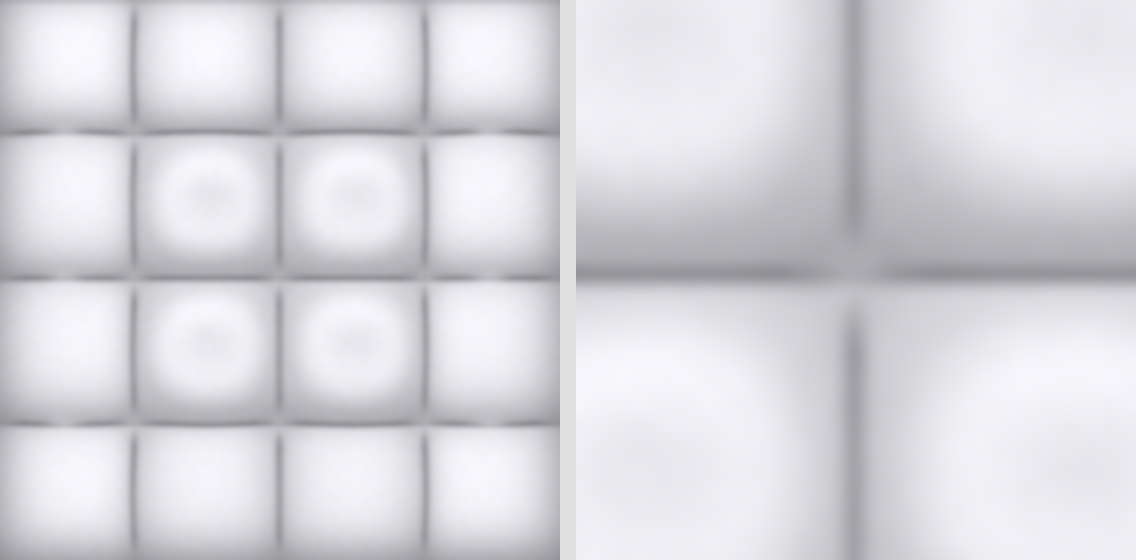
Left, the full canvas; right, a detail of the centre.
This pattern is drawn by a three.js fragment shader. Its source:

```glsl
varying vec2 vUv;

const float PI = 3.14159265;

float hash(vec2 p) {
  return fract(sin(dot(p, vec2(127.1, 311.7))) * 43758.5453);
}

float valueNoise(vec2 p) {
  vec2 i = floor(p);
  vec2 f = fract(p);
  f = f * f * (3.0 - 2.0 * f);
  float low = mix(hash(i), hash(i + vec2(1.0, 0.0)), f.x);
  float high = mix(hash(i + vec2(0.0, 1.0)), hash(i + vec2(1.0, 1.0)), f.x);
  return mix(low, high, f.y);
}

float bell(float d, float width) {
  return exp(-d * d / (width * width));
}

float falloff(float d, float width) {
  return exp(-pow(max(d, 0.0) / width, 1.15));
}

// Signed seam coordinate: seams at -1, 0, 1 and borders at -2, 2
vec2 seamSpace(vec2 uv, vec2 center, float pitch) {
  vec2 s = (uv - center) / pitch;
  vec2 border = mix(center, 1.0 - center, step(0.0, s)) / pitch;
  vec2 outer = sign(s) * (1.0 + (abs(s) - 1.0) / (border - 1.0));
  return mix(s, outer, step(1.0, abs(s)));
}

// Seams bulge outwards between crossings
vec2 bulge(vec2 s, float amount) {
  vec2 wave = sin(PI * s.yx);
  vec2 inside = smoothstep(2.0, 1.0, abs(s));
  return s - amount * s * wave * wave * inside;
}

// Shadow along one upright edge: wide at a border, tight beside a side column
float sideShade(float d, float isBorder, float isMiddle) {
  float width = mix(mix(0.1, 0.16, isMiddle), 0.17, isBorder);
  return mix(0.24, 0.34, isBorder) * falloff(d, width);
}

// Darkening above the lower edge, and a thin rim under the upper one
float levelShade(float d, float isTopBorder) {
  float top = 1.0 - d;
  float rim = mix(0.3, 0.1, isTopBorder) * bell(top, 0.032);
  return 0.45 * falloff(d, 0.16) + 0.15 * falloff(top, 0.1) + rim;
}

// Soft hollow surrounded by a bright ring
float dimple(vec2 f) {
  float r = length((f - vec2(0.52, 0.53)) * vec2(0.92, 1.0));
  float ring = 0.02 * bell(r - 0.25, 0.09);
  float hollow = 0.055 * bell(length((f - vec2(0.52, 0.57)) * vec2(0.8, 1.0)), 0.15);
  return ring - hollow - 0.05 * smoothstep(0.28, 0.5, r);
}

void main() {
  vec2 s = bulge(seamSpace(vUv, vec2(0.499, 0.504), 0.259), 0.011);
  vec2 cell = clamp(floor(s), -2.0, 1.0);
  vec2 f = s - cell;
  vec2 seam = floor(s + 0.5);
  vec2 dist = abs(s - seam);
  vec2 isInner = step(abs(seam), vec2(1.5));
  vec2 isMiddle = step(abs(cell + 0.5), vec2(1.0));
  vec2 isLow = step(cell, vec2(-1.5));
  vec2 isHigh = step(vec2(0.5), cell);

  // Cushion body
  float shade = sideShade(f.x, isLow.x, isMiddle.x);
  shade += sideShade(1.0 - f.x, isHigh.x, isMiddle.x);
  shade += levelShade(f.y, isHigh.y);
  float crown = 16.0 * f.x * (1.0 - f.x) * f.y * (1.0 - f.y);
  float tone = 0.975 - 0.5 * (1.0 - exp(-shade / 0.5));
  tone += isMiddle.x * isMiddle.y * dimple(f) * smoothstep(0.0, 0.4, crown);
  tone += (0.015 * isHigh.y + 0.01 * (hash(cell + 7.0) - 0.5)) * crown;
  tone += 0.01 * (valueNoise(vUv * 75.0) - 0.5);

  // Creases fade near crossings and at the tucks of the side columns
  float tuck = (1.0 - isMiddle.x) * bell(f.x - 0.48, 0.13);
  float upright = bell(dist.x, 0.034) * smoothstep(0.02, 0.2, dist.y);
  float level = bell(dist.y, 0.026) * smoothstep(0.0, 0.22, dist.x);
  tone -= 0.17 * isInner.x * upright * mix(0.6, 1.0, f.y);
  tone -= 0.09 * isInner.y * level * (1.0 - tuck);
  tone += 0.06 * isInner.y * tuck * bell(dist.y, 0.06);
  tone += 0.07 * isInner.x * isInner.y * bell(length(dist), 0.07);

  vec3 fabric = vec3(tone, tone, tone + 0.022);
  gl_FragColor = vec4(clamp(fabric, 0.0, 1.0), 1.0);
}
```
